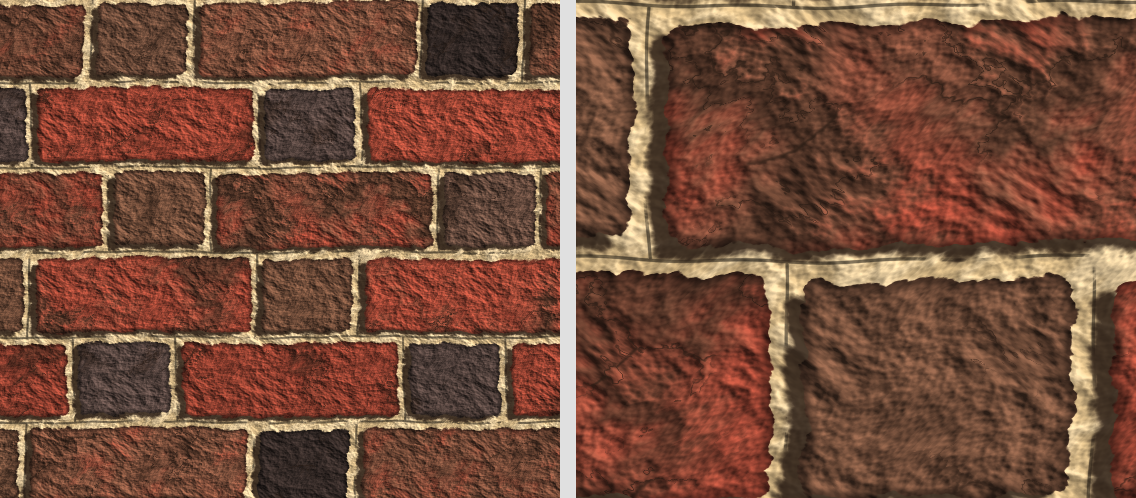
Left, the full canvas; right, a detail of the centre.
This texture is drawn by a Shadertoy shader. Its source:

```glsl
const float COURSE = 0.1705;      // height of one course, joint included
const float TOP = 0.005;          // part of the first course above the canvas
const float PERIOD = 0.663;       // one stretcher plus one header
const float STRETCHER = 0.4575;   // stretcher width, joint included
const float START = 0.057;        // left end of the odd courses
const vec2 JOINT = vec2(0.026, 0.025);
const float CORNER = 0.010;
const float EDGE_WEAR = 0.016;
const vec2 SHADOW = vec2(0.013, 0.008);   // towards the light
const float GRAIN = 30.0;
const float BUMP = 3.6;

const vec3 RED = vec3(0.54, 0.24, 0.18);
const vec3 BROWN = vec3(0.41, 0.28, 0.21);
const vec3 SLATE = vec3(0.30, 0.24, 0.22);
const vec3 SOOT = vec3(0.16, 0.11, 0.08);
const vec3 MORTAR = vec3(0.77, 0.66, 0.48);
const vec3 MORTAR_LIGHT = vec3(0.86, 0.76, 0.59);

struct Brick {
    float edge;     // signed distance to the brick outline
    float seam;     // distance to the middle of the joint
    float header;   // 1 for a short brick, 0 for a long one
    vec2 id;        // column, row
};

vec2 hash2(vec2 p) {
    p = vec2(dot(p, vec2(127.1, 311.7)), dot(p, vec2(269.5, 183.3)));
    return fract(sin(p) * 43758.5);
}

// Distances to the nearest and second nearest feature point
vec2 cellular(vec2 p) {
    vec2 cell = floor(p), d = vec2(8.0);
    for (int j = -1; j <= 1; j++)
        for (int i = -1; i <= 1; i++) {
            vec2 q = cell + vec2(i, j);
            float r = length(q + hash2(q) - p);
            d = r < d.x ? vec2(r, d.x) : vec2(d.x, min(d.y, r));
        }
    return d;
}

float roughness(vec2 p) {
    float sum = 0.0, amp = 0.5;
    p += 0.25 * sin(p.yx * 1.7 + vec2(0.0, 2.0));
    for (int i = 0; i < 4; i++) {
        sum += amp * cellular(p).x;
        p = mat2(0.8, 0.6, -0.6, 0.8) * p * 2.1;
        amp *= 0.55;
    }
    return sum;
}

// Alternating long and short bricks, every other course shifted by half a period
Brick layBrick(vec2 p) {
    p += 0.002 * sin(p.yx * vec2(23.0, 14.0) + vec2(1.0, 0.5)) + 0.001 * sin(p.yx * 61.0);
    float row = floor((1.0 + TOP - p.y) / COURSE);
    float odd = mod(row, 2.0);
    float slip = sin(row * 1.047) * mix(0.04, 0.006, odd);
    float x = p.x - START - slip - (1.0 - odd) * PERIOD * 0.5;
    float col = floor(x / PERIOD);
    x -= col * PERIOD;

    float header = step(STRETCHER, x);
    vec2 size = vec2(mix(STRETCHER, PERIOD - STRETCHER, header), COURSE);
    vec2 local = vec2(x - header * STRETCHER - size.x * 0.5,
                      p.y - 1.0 - TOP + (row + 0.5) * COURSE);
    vec2 border = 0.5 * size - abs(local);

    vec2 id = vec2(col, row);
    vec2 jitter = hash2(id + header * 17.0) - 0.5;
    local += 0.004 * jitter + 0.012 * jitter.x * vec2(-local.y, local.x);
    vec2 q = abs(local) - 0.5 * (size - JOINT) + 0.003 * jitter.yx + CORNER;
    float edge = length(max(q, 0.0)) + min(max(q.x, q.y), 0.0) - CORNER;
    return Brick(edge, min(border.x, border.y), header, id);
}

vec3 brickColor(Brick b, vec2 p, float patches) {
    float weather = 0.5 + 0.5 * cos(b.id.y * 2.6);
    float aged = smoothstep(0.4, 1.0, weather + 0.7 * (patches - 0.45));
    vec3 stretcher = mix(RED, BROWN, 0.85 * aged);

    float firing = cos(2.094 * (b.id.y - 1.0)) + 0.7 * cos(1.047 * b.id.y)
                 + 1.2 * (b.id.x + 1.0);
    float slate = smoothstep(0.1, 0.6, firing);
    vec3 header = mix(BROWN, SLATE, slate);
    header *= 1.0 - 0.4 * slate * smoothstep(0.8, 1.0, weather);

    vec3 color = mix(stretcher, header, b.header);
    color *= 0.92 + 0.16 * hash2(b.id + 5.0 + b.header).x;
    return mix(color, SOOT, 0.45 * smoothstep(0.55, 0.85, patches));
}

void mainImage(out vec4 fragColor, in vec2 fragCoord) {
    vec2 p = fragCoord / iResolution.y;
    float aa = 1.0 / iResolution.y;
    vec2 light = normalize(vec2(1.0, 0.9));

    // Surface relief
    vec2 g = p * GRAIN * vec2(0.85, 1.15);
    float rough = roughness(g);
    float lit = rough - roughness(g + light * 0.003 * GRAIN);
    float patches = cellular(p * 9.0 + 0.3 * sin(p.yx * 31.0) + rough).x;
    vec2 cells = cellular(p * vec2(7.0, 13.0) + 0.9 * rough + 0.2 * sin(p.yx * 40.0));
    float wear = EDGE_WEAR * (rough - 0.45);

    Brick brick = layBrick(p);
    float edge = brick.edge + wear;

    // Mortar with a scored line and the shadow of the bricks
    vec3 mortar = mix(MORTAR, MORTAR_LIGHT, smoothstep(0.35, 0.6, rough));
    mortar *= 1.0 + clamp(BUMP * 0.6 * lit, -0.35, 0.25);
    float score = 1.0 - smoothstep(0.0006, 0.0006 + 1.5 * aa, brick.seam);
    mortar *= 1.0 - 0.5 * score * smoothstep(0.2, 0.4, patches);
    float caster = layBrick(p + SHADOW).edge + wear;
    mortar = mix(mortar, SOOT, 0.85 * (1.0 - smoothstep(-0.004, 0.003, caster)));

    // Brick face with cracks and scorched rim
    vec3 face = brickColor(brick, p, patches);
    face *= 1.0 + clamp(BUMP * lit, -0.6, 0.55);
    float crack = 1.0 - smoothstep(0.0, 0.05, cells.y - cells.x);
    face = mix(face, SOOT, 0.6 * crack * smoothstep(0.4, 0.65, patches));
    face *= 1.0 - 0.4 * smoothstep(-0.009, 0.0, edge);

    vec3 color = mix(face, mortar, smoothstep(-aa, aa, edge));
    fragColor = vec4(color, 1.0);
}
```
